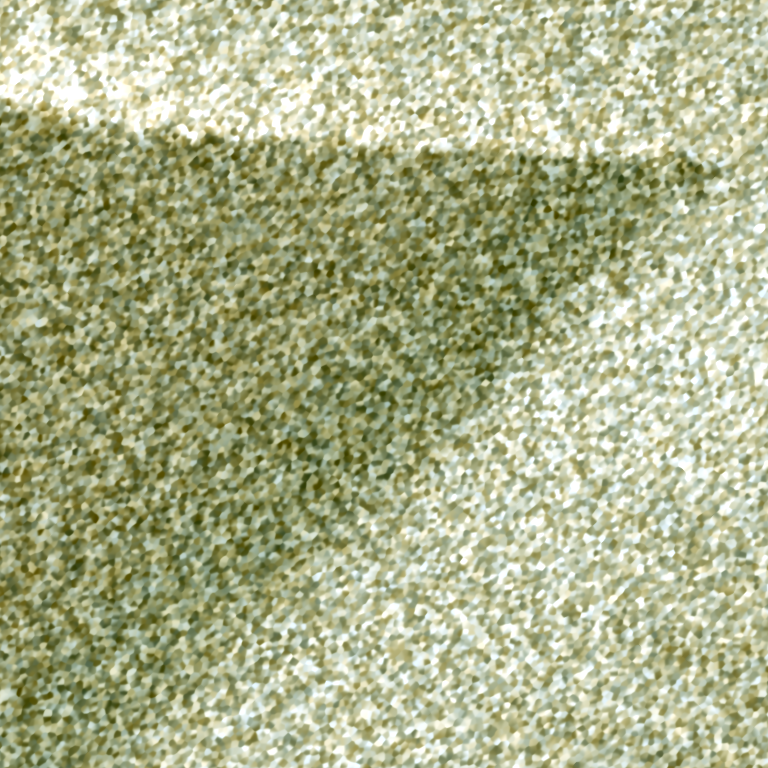
Give the GLSL for this texture, as a three.js fragment shader.

```glsl
// Sunlit coarse sand crossed by a wedge of shadow, crisp above and soft below.
#define GRAIN_SCALE 148.0
#define GRAIN_SHARPNESS 4.2
#define GRAIN_CONTRAST 1.08
#define CLUMP_CONTRAST 0.22
#define TINT_AMOUNT 0.14
#define SHADOW_TONE 0.28
#define LIT_TONE 0.58
#define CREST_GLOW 0.36
#define SLOPE_GLOW 0.14
#define OLIVE vec3(0.41, 0.42, 0.21)
#define PALE vec3(0.96, 0.98, 0.95)

varying vec2 vUv;

vec2 hash2(vec2 cell) {
  vec2 s = vec2(dot(cell, vec2(127.1, 311.7)), dot(cell, vec2(269.5, 183.3)));
  return fract(sin(s) * 43758.5453);
}

// Smooth cellular noise: x is brightness, y is tint, both centred on zero
vec2 grains(vec2 p) {
  vec2 cell = floor(p);
  vec2 sum = vec2(0.0);
  float total = 0.0;
  for (int j = -1; j <= 1; j++) {
    for (int i = -1; i <= 1; i++) {
      vec2 id = cell + vec2(float(i), float(j));
      vec2 offset = id + hash2(id) - p;
      float weight = exp(-GRAIN_SHARPNESS * dot(offset, offset));
      sum += weight * (hash2(id + 71.3) - 0.5);
      total += weight;
    }
  }
  return sum / total;
}

// Slow unevenness of the sand surface
float ripples(vec2 p) {
  return sin(p.x * 17.0 + 2.0 * sin(p.y * 11.0)) * sin(p.y * 23.0 - p.x * 9.0)
       + 0.5 * sin(p.x * 41.0 - p.y * 33.0 + 2.0 * sin(p.x * 19.0));
}

void main() {
  vec2 uv = vUv;

  // Grains lean slightly along the rising diagonal
  vec2 slanted = vec2(0.64 * (uv.x + uv.y), 0.8 * (uv.x - uv.y));
  vec2 fine = grains(slanted * GRAIN_SCALE);
  vec2 clump = grains(slanted * GRAIN_SCALE * 0.45 + 37.0);

  // Signed distances past the two edges of the shadow
  float crest = 0.829 - 0.048 * uv.x + 0.038 * exp(-9.0 * uv.x);
  float above = uv.y - crest;
  float beyond = (uv.x - 0.155 - 1.0 * uv.y) * 0.707;
  float roughness = 0.012 * clump.x + 0.008 * fine.x;
  float softness = mix(0.105, 0.05, smoothstep(0.0, 0.7, uv.y));
  float upperLight = smoothstep(-0.012, 0.014, above + roughness);
  float lowerLight = smoothstep(-softness, softness, beyond + roughness);
  float light = max(upperLight, lowerLight);

  // Light gathers over the crest and across the slope, then fades to the corner
  float crestGlow = exp(-75.0 * above * above) * (1.0 - 0.78 * uv.x);
  float slopeGlow = exp(-16.0 * (beyond - 0.17) * (beyond - 0.17));
  slopeGlow *= smoothstep(-0.25, 0.45, uv.y);
  float overCrest = smoothstep(-0.02, 0.02, above);
  float litTone = LIT_TONE + mix(SLOPE_GLOW * slopeGlow, CREST_GLOW * crestGlow, overCrest);
  litTone -= 0.08 * smoothstep(0.3, 0.6, beyond);

  // Shadow deepens toward its lower edge
  float deep = exp(-70.0 * (beyond + 0.08) * (beyond + 0.08));
  float shadeTone = SHADOW_TONE - 0.06 * deep * smoothstep(0.1, 0.5, uv.y);

  float tone = mix(shadeTone, litTone, light) + 0.016 * ripples(uv);
  tone += GRAIN_CONTRAST * fine.x + CLUMP_CONTRAST * clump.x;

  // Yellow midtones, warm and cool flecks, cream on the crest, teal in deep shade
  vec3 color = mix(OLIVE, PALE, tone);
  float midtone = clamp(4.0 * tone * (1.0 - tone), 0.0, 1.0);
  color += midtone * vec3(0.0, 0.005, -0.03);
  color += TINT_AMOUNT * (fine.y + 0.4 * clump.y) * vec3(0.6, 0.0, -1.0);
  color += 0.05 * crestGlow * overCrest * vec3(0.8, 0.1, -0.9);
  color += 0.02 * deep * (1.0 - light) * vec3(-1.0, 0.0, 0.5);

  gl_FragColor = vec4(clamp(color, 0.0, 1.0), 1.0);
}
```
